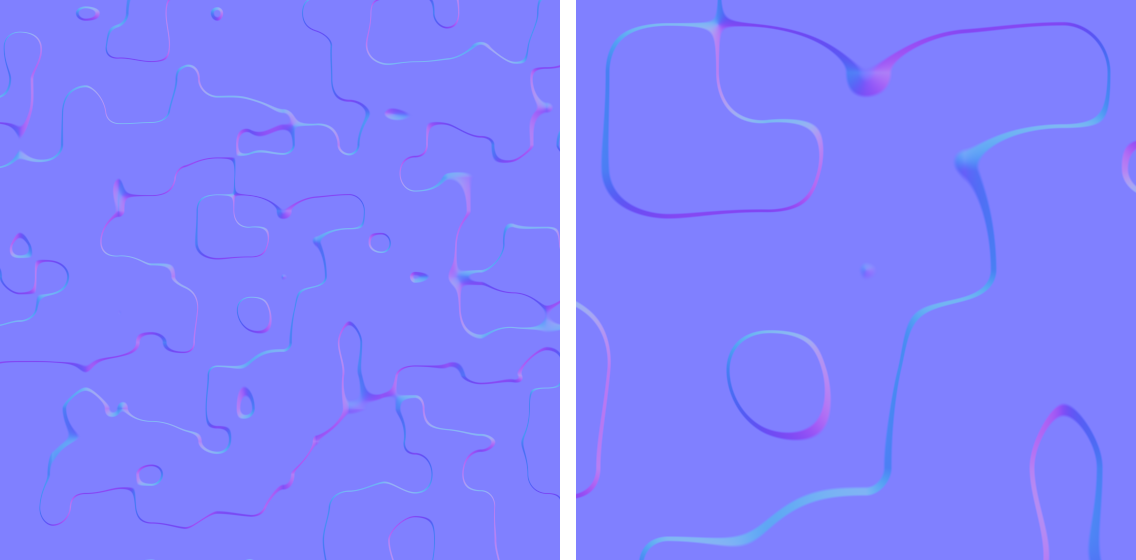
Left: the whole. Right: its middle third, enlarged.
Give the GLSL for this texture map, as a WebGL 2 fragment shader.

```glsl
#version 300 es
precision highp float;
// Tangent-space normal map of flat plateaus split by thin, winding bevelled steps.

uniform vec2 u_resolution;
out vec4 fragColor;

float hash(vec2 p) {
    return fract(sin(dot(p, vec2(127.1, 311.7))) * 43758.5453);
}

// Smoothly interpolated lattice noise
float valueNoise(vec2 p) {
    vec2 cell = floor(p);
    vec2 f = fract(p);
    vec2 w = f * f * (3.0 - 2.0 * f);
    float low = mix(hash(cell), hash(cell + vec2(1.0, 0.0)), w.x);
    float high = mix(hash(cell + vec2(0.0, 1.0)), hash(cell + 1.0), w.x);
    return mix(low, high, w.y);
}

// Fine meanders over a broader terrain
float terrain(vec2 uv) {
    return 0.66 * valueNoise(uv * 17.0 + 3.4) + 0.34 * valueNoise(uv * 8.5 + 41.7);
}

vec2 terrainSlope(vec2 uv) {
    vec2 e = vec2(0.0008, 0.0);
    return vec2(terrain(uv + e.xy) - terrain(uv - e.xy),
                terrain(uv + e.yx) - terrain(uv - e.yx)) / (2.0 * e.x);
}

void main() {
    vec2 uv = gl_FragCoord.xy / u_resolution.y;
    vec2 slope = terrainSlope(uv);
    float steepness = length(slope);

    // Narrow band around the middle level; it widens where the terrain is gentle
    float halfBand = 0.0115;
    float softness = 0.3 * halfBand + 0.5 * steepness / u_resolution.y;
    float offset = abs(terrain(uv) - 0.5);
    float bevel = 1.0 - smoothstep(halfBand - softness, halfBand + softness, offset);

    // Lean the surface downhill inside the band
    vec2 tilt = -0.48 * bevel * slope / (steepness + 0.9);
    vec3 normal = vec3(tilt, sqrt(1.0 - dot(tilt, tilt)));

    fragColor = vec4(normal * 0.5 + 0.5, 1.0);
}
```
